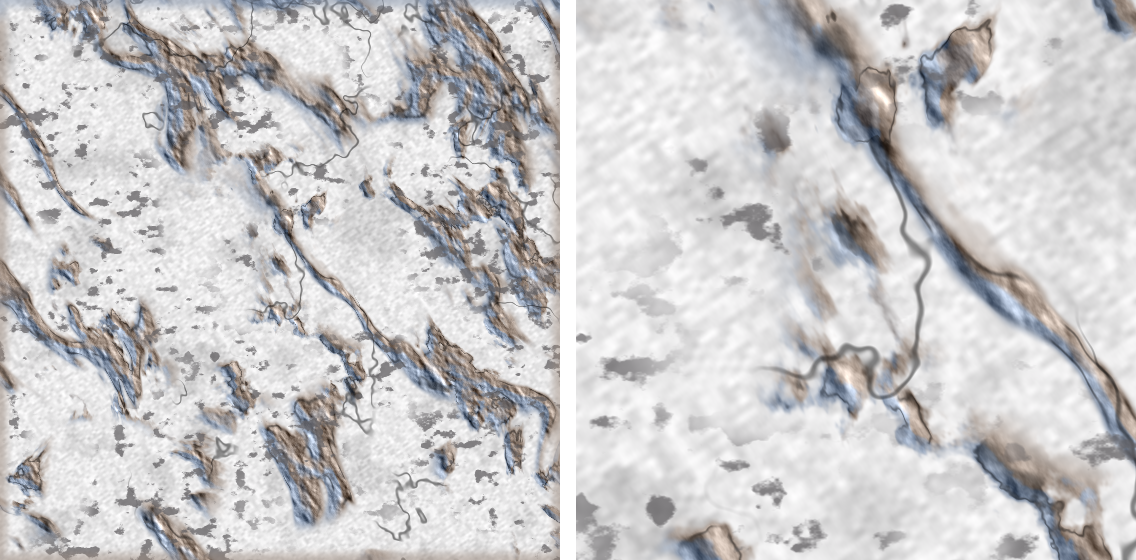
Left, the full canvas; right, a detail of the centre.
Write a WebGL 1 fragment shader that draws this texture.

```glsl
precision highp float;
// Weathered white plaster with craggy slanting ridges, brown on one flank and blue on the other.
// A warped noise height field is sampled along the light direction to tint the slopes,
// then embossed crumples, dark crevices and small specks are laid over it.
uniform vec2 u_resolution;

float hash(vec2 p) {
  vec3 q = fract(vec3(p.xyx) * 0.1031);
  q += dot(q, q.yzx + 33.33);
  return fract((q.x + q.y) * q.z);
}

float noise(vec2 p) {
  vec2 cell = floor(p), f = fract(p);
  f = f * f * (3.0 - 2.0 * f);
  return mix(mix(hash(cell), hash(cell + vec2(1.0, 0.0)), f.x),
             mix(hash(cell + vec2(0.0, 1.0)), hash(cell + 1.0), f.x), f.y);
}

float fbm(vec2 p) {
  float sum = 0.0, amplitude = 0.516;
  for (int i = 0; i < 5; i++) {
    sum += amplitude * noise(p);
    p = p * 2.03 + vec2(17.3, 9.1);
    amplitude *= 0.5;
  }
  return sum;
}

// Coordinates across and along the ridges, which fall steeply to the right.
vec2 ridgeFrame(vec2 p) {
  return vec2(dot(p, vec2(0.83, 0.56)), dot(p, vec2(0.56, -0.83))) + 20.0;
}

// Long broken ridges plus clusters of small debris, 0 on the flats and 1 on the crests.
float height(vec2 p) {
  vec2 warped = p + 0.09 * (vec2(noise(p * 7.0 + 3.0), noise(p * 7.0 + 41.0)) - 0.5);
  float field = fbm(ridgeFrame(warped) * vec2(7.0, 2.7));
  float ridge = 1.0 - smoothstep(0.0, 0.105, abs(field - 0.5));
  ridge *= smoothstep(0.22, 0.5, noise(p * 5.5 + 60.0));
  float debris = smoothstep(0.5, 0.68, fbm(ridgeFrame(warped) * vec2(25.0, 17.0)));
  debris *= smoothstep(0.42, 0.68, noise(p * 6.0 + 90.0));
  return max(ridge, 0.85 * debris);
}

// Fine creases running mostly along the ridges.
float crumple(vec2 p) {
  return fbm(ridgeFrame(p) * vec2(75.0, 36.0));
}

void main() {
  vec2 p = gl_FragCoord.xy / u_resolution;
  vec2 light = vec2(0.77, 0.64);

  float h = height(p);
  float slope = height(p + 0.011 * light) - height(p - 0.011 * light);
  float core = smoothstep(0.25, 0.65, h);

  // Pale ground with a faint grain.
  vec3 color = vec3(0.93, 0.928, 0.93);
  color -= 0.13 * (noise(ridgeFrame(p) * vec2(150.0, 230.0)) - 0.4);
  color -= 0.1 * smoothstep(0.5, 0.75, fbm(p * 14.0 + 7.0));

  // Soft halo and flanks: blue at the lower left, brown at the upper right.
  vec3 brown = vec3(0.60, 0.53, 0.48);
  vec3 blue = vec3(0.51, 0.57, 0.66);
  vec3 flank = mix(brown, blue, smoothstep(-0.2, 0.32, slope));
  color = mix(color, flank, smoothstep(0.0, 0.6, h) * 0.95);

  // Embossed creases on the ridges.
  float emboss = crumple(p + 0.0022 * light) - crumple(p - 0.0022 * light);
  color += emboss * mix(0.12, 1.35, core);

  // Dark crevices along the rims of ridges and in thin lines over the flats.
  float rim = 1.0 - smoothstep(0.0, 0.16, abs(h - 0.6));
  color *= 1.0 - 0.42 * rim * smoothstep(0.35, 0.6, noise(p * 45.0));
  float crackField = fbm(ridgeFrame(p) * vec2(6.0, 5.0) + 130.0);
  float crack = 1.0 - smoothstep(0.001, 0.011, abs(crackField - 0.5));
  color *= 1.0 - 0.45 * crack * smoothstep(0.5, 0.7, noise(p * 8.0 + 25.0));

  // Scattered dark specks in loose patches.
  float speck = smoothstep(0.6, 0.71, fbm(p * vec2(42.0, 58.0) + 200.0));
  speck *= smoothstep(0.3, 0.6, noise(p * 9.0 + 150.0));
  color = mix(color, vec3(0.38, 0.37, 0.38), 0.75 * speck);

  // Narrow shaded border, blue at the top and brown elsewhere.
  vec2 inset = min(p, 1.0 - p);
  float border = 1.0 - smoothstep(0.0, 0.025, min(inset.x, inset.y));
  color = mix(color, mix(brown, blue, smoothstep(0.95, 0.99, p.y)), 0.5 * border);

  gl_FragColor = vec4(clamp(color, 0.0, 1.0), 1.0);
}
```
